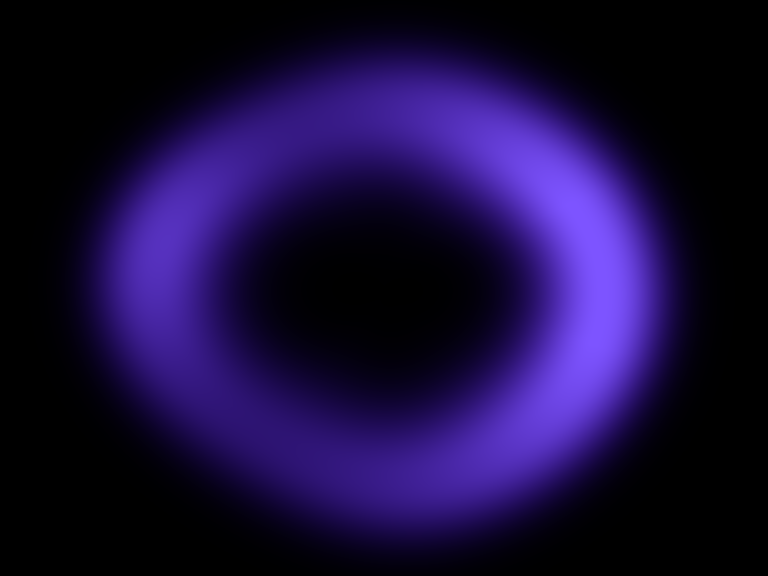
Write a WebGL 2 fragment shader that draws this background.

```glsl
#version 300 es
precision highp float;
// A soft violet ring glowing on black, uneven in shape and brightness.
// Its radius is a short sum of angular harmonics; two lobes light its sides,
// and a falloff across the band feeds a power-curve colour ramp.

#define RING_RADIUS 0.339
#define OUTER_WIDTH 0.119
#define INNER_WIDTH 0.130
#define OUTER_FALLOFF 2.6
#define INNER_FALLOFF 2.0
#define BASE_LIGHT 0.34
#define RIGHT_LIGHT 0.70
#define LEFT_LIGHT 0.33
#define GLOW_COLOR vec3(0.49, 0.33, 1.0)
#define RAMP_POWER vec3(1.4, 2.0, 1.1)

uniform vec2 u_resolution;
out vec4 fragColor;

// Radius of the brightest line of the ring at a given angle
float ringRadius(float angle) {
    return RING_RADIUS
        - 0.010 * sin(angle)
        + 0.036 * cos(2.0 * angle) - 0.006 * sin(2.0 * angle)
        - 0.007 * cos(3.0 * angle) + 0.002 * sin(3.0 * angle)
        + 0.009 * cos(4.0 * angle);
}

// Smooth periodic bump, equal to one at its center angle
float angularLobe(float angle, float center, float sharpness) {
    return exp(sharpness * (cos(angle - center) - 1.0));
}

float ringLight(float angle) {
    float light = BASE_LIGHT
        + RIGHT_LIGHT * angularLobe(angle, 0.08, 1.0)
        + LEFT_LIGHT * angularLobe(angle, 2.95, 6.0);
    return min(light, 1.0);
}

// Crisper fade outside the ring, longer fade towards its hollow
float bandProfile(float offset) {
    bool outside = offset > 0.0;
    float width = outside ? OUTER_WIDTH : INNER_WIDTH;
    float falloff = outside ? OUTER_FALLOFF : INNER_FALLOFF;
    return exp(-pow(abs(offset) / width, falloff));
}

void main() {
    // Centered coordinates, one unit being the canvas height
    vec2 p = (gl_FragCoord.xy - 0.5 * u_resolution) / u_resolution.y;
    float angle = atan(p.y, p.x + 1e-6);

    float glow = ringLight(angle) * bandProfile(length(p) - ringRadius(angle));

    // Channels fade at different rates: blue lingers, green drops first
    vec3 color = GLOW_COLOR * pow(vec3(glow), RAMP_POWER);
    fragColor = vec4(color, 1.0);
}
```
